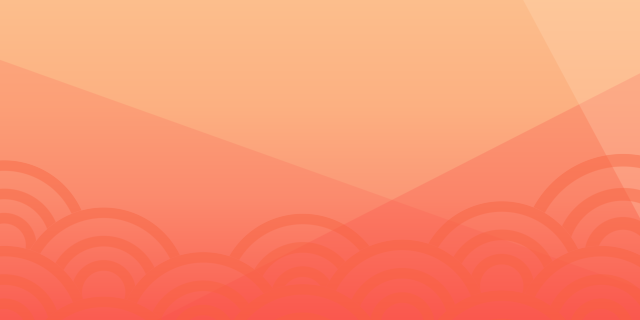
Write a Shadertoy shader that draws this background.

```glsl
// Warm peach-to-coral gradient with translucent panels and overlapping scalloped waves.

#define COLUMN_STEP 0.311
#define WAVE_RADIUS 0.2656
#define BAND_WIDTH 0.125
#define CREST_SWING 0.0225
#define BAND_STRENGTH 0.42
#define LEFT_SHADE 0.17
#define RIGHT_SHADE 0.25
#define CORNER_LIGHT 0.22

const vec3 PEACH = vec3(0.99, 0.745, 0.55);
const vec3 APRICOT = vec3(0.988, 0.69, 0.505);
const vec3 SALMON = vec3(0.985, 0.59, 0.46);
const vec3 CORAL = vec3(0.98, 0.37, 0.325);
const vec3 SHADE = vec3(0.98, 0.30, 0.27);
const vec3 CREAM = vec3(1.0, 0.90, 0.78);
const vec3 BAND = vec3(0.97, 0.38, 0.24);
const float THIRD_PI = 1.047198;

// Antialiased coverage of the region where d is negative
float cover(float d, float pixel) {
    return 1.0 - smoothstep(-0.75 * pixel, 0.75 * pixel, d);
}

// Coverage of the side to the right of the directed line from a to b
float halfPlane(vec2 p, vec2 a, vec2 b, float pixel) {
    vec2 dir = normalize(b - a);
    return cover(-dot(p - a, vec2(dir.y, -dir.x)), pixel);
}

vec3 backdrop(float y) {
    vec3 c = mix(CORAL, SALMON, clamp(y / 0.38, 0.0, 1.0));
    c = mix(c, APRICOT, clamp((y - 0.38) / 0.29, 0.0, 1.0));
    return mix(c, PEACH, clamp((y - 0.67) / 0.33, 0.0, 1.0));
}

// Three concentric bands inside a disc
float bands(float dist, float radius, float pixel) {
    float mask = 0.0;
    for (int i = 0; i < 3; i++) {
        float k = float(i);
        float outer = radius * (1.0 - 0.335 * k + 0.025 * k * (k - 1.0));
        float halfWidth = 0.5 * BAND_WIDTH * radius;
        mask = max(mask, cover(abs(dist - outer + halfWidth) - halfWidth, pixel));
    }
    return mask;
}

// Staggered rows of discs, the lower rows hiding those behind
float waves(vec2 p, float pixel) {
    vec4 rowCrest = vec4(0.48, 0.352, 0.232, 0.093);
    float mask = 0.0;
    for (int row = 0; row < 4; row++) {
        for (int col = row % 2; col < 7; col += 2) {
            if (row == 0 && abs(col - 3) < 3) continue;
            // The rear wave on the right is larger and set further out
            float big = (row == 0 && col > 3) ? 1.0 : 0.0;
            float radius = WAVE_RADIUS * (1.0 + 0.2 * big);
            float lift = -CREST_SWING * sin(float(col + row - 2) * THIRD_PI);
            float crest = rowCrest[row] + lift + 0.02 * big;
            float x = 0.013 + COLUMN_STEP * float(col) + 0.068 * big;
            float dist = length(p - vec2(x, crest - radius));
            mask = mix(mask, bands(dist, radius, pixel), cover(dist - radius, pixel));
        }
    }
    return mask;
}

void mainImage(out vec4 fragColor, in vec2 fragCoord) {
    float pixel = 1.0 / iResolution.y;
    vec2 p = fragCoord * pixel;
    vec3 color = backdrop(p.y);

    // Slanted translucent panels
    float left = halfPlane(p, vec2(0.0, 0.813), vec2(2.0, 0.099), pixel);
    float right = halfPlane(p, vec2(0.49, 0.0), vec2(2.0, 0.771), pixel);
    float corner = halfPlane(p, vec2(2.0, 0.318), vec2(1.635, 1.0), pixel);
    color = mix(color, SHADE, LEFT_SHADE * left);
    color = mix(color, SHADE, RIGHT_SHADE * right);
    color = mix(color, CREAM, CORNER_LIGHT * corner);

    // Scalloped waves
    color = mix(color, BAND, BAND_STRENGTH * waves(p, pixel));
    fragColor = vec4(color, 1.0);
}
```
